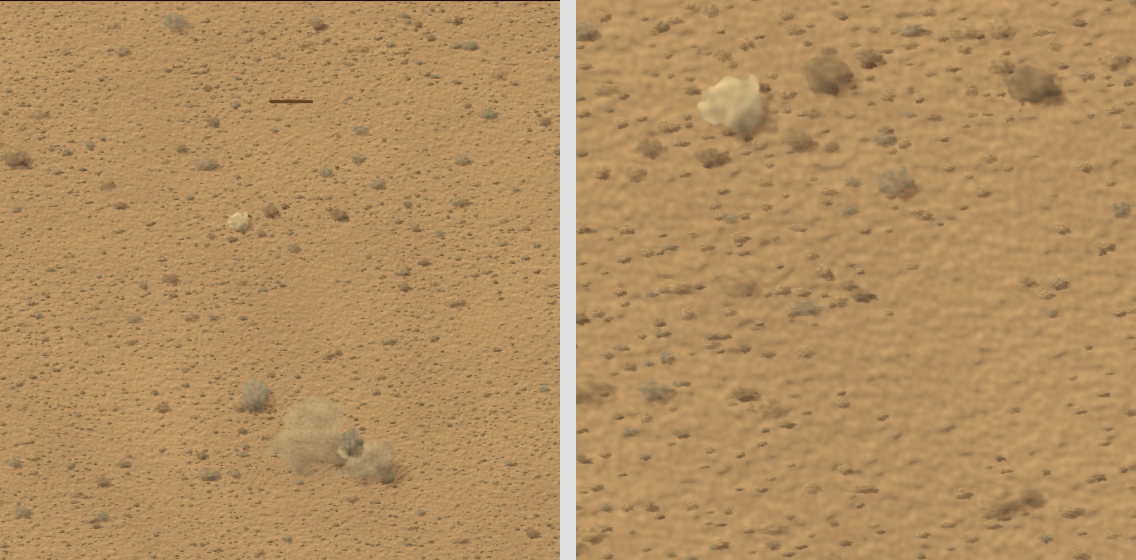
Left, the full canvas; right, a detail of the centre.
A three.js fragment shader for this texture:

```glsl
// Dry sandy ground strewn with grit, pebbles and a few pale rocks, lit from upper left.
// Sand is relief-shaded gradient noise; stones are squashed, wobbly polygons with
// contact shadows, scattered by jittered cells at several scales.
varying vec2 vUv;

const vec3 SAND = vec3(0.722, 0.570, 0.385);
const vec3 SAND_STONE = vec3(0.690, 0.550, 0.370);
const vec3 GREY_STONE = vec3(0.560, 0.500, 0.370);
const vec3 PALE_STONE = vec3(0.675, 0.590, 0.420);
const vec3 DARK_STONE = vec3(0.460, 0.385, 0.260);
const vec3 TWIG = vec3(0.400, 0.270, 0.150);
const vec3 BORDER = vec3(0.130, 0.040, 0.060);
const vec2 LIGHT = vec2(-0.50, 0.80);
const float RELIEF = 0.125;       // strength of sand shading
const float GRAIN = 0.075;        // strength of finest speckle
const float SHADOW = 0.30;        // depth of contact shadows
const float EDGE = 0.0013;        // edge softness in canvas units
const float TAU = 6.2831853;

vec2 hash2(vec2 p) {
  vec3 q = fract(p.xyx * vec3(0.1031, 0.1030, 0.0973));
  q += dot(q, q.yzx + 33.33);
  return fract((q.xx + q.yz) * q.zy);
}

float gradientAt(vec2 cell, vec2 offset) {
  float angle = TAU * hash2(cell).x;
  return dot(vec2(cos(angle), sin(angle)), offset);
}

float gradientNoise(vec2 p) {
  vec2 i = floor(p), f = p - i;
  vec2 u = f * f * f * (f * (f * 6.0 - 15.0) + 10.0);
  vec2 e = vec2(1.0, 0.0);
  float low = mix(gradientAt(i, f), gradientAt(i + e.xy, f - e.xy), u.x);
  float high = mix(gradientAt(i + e.yx, f - e.yx), gradientAt(i + e.xx, f - e.xx), u.x);
  return mix(low, high, u.y);
}

// Height of the sand: flat, sideways-stretched lumps.
float sandHeight(vec2 p) {
  return gradientNoise(p * vec2(60.0, 95.0) + 11.0)
       + 0.75 * gradientNoise(p * vec2(125.0, 185.0) + 47.0);
}

vec3 sandColour(vec2 p) {
  float slope = sandHeight(p) - sandHeight(p + LIGHT * 0.0032);
  float patches = gradientNoise(p * 5.0 + 3.0) + 0.6 * gradientNoise(p * vec2(14.0, 22.0));
  float grain = gradientNoise(p * 235.0 + 71.0);
  float tone = 1.0 + RELIEF * slope + 0.045 * patches + GRAIN * grain;
  tone -= 0.12 * smoothstep(0.35, 0.80, -slope);
  return SAND * tone;
}

// Blends one stone and its shadow over the ground.
void drawStone(inout vec3 colour, vec2 p, vec2 centre, vec2 size,
               vec3 tint, float sides, float turn, float bury) {
  vec2 q = (p - centre) / size;
  if (dot(q, q) > 5.0) return;
  vec2 seed = centre * 91.0;
  float wobble = 0.45 * gradientNoise(q * 1.6 + seed) + 0.16 * gradientNoise(q * 4.5 + seed);
  float wedge = TAU / sides;
  float angle = atan(q.x, -q.y) + turn;
  float facet = cos(floor(0.5 + angle / wedge) * wedge - angle) * length(q);
  float body = mix(length(q), facet, 0.65) - 0.80 + wobble;

  vec2 s = q - vec2(0.28, -0.42);
  float shade = smoothstep(0.25, -0.25, length(s * vec2(0.95, 1.25)) - 0.82 + wobble);
  colour *= 1.0 - SHADOW * (1.0 - bury) * shade * vec3(0.92, 1.0, 1.06);

  float lit = dot(q, LIGHT);
  float rough = gradientNoise(q * 2.6 + seed) + 0.6 * gradientNoise(p * 150.0);
  float tone = 1.0 + 0.13 * lit + 0.20 * rough - 0.24 * (1.0 - bury) * smoothstep(0.1, 0.75, -lit);
  float soft = EDGE / size.y + 0.04;
  colour = mix(colour, tint * tone, smoothstep(soft, -soft, body) * (1.0 - 0.4 * bury));
}

// One jittered layer; radius is in canvas units, greyness is the share of grey stones.
void scatterStones(inout vec3 colour, vec2 p, float cells, float density,
                   float radius, float greyness) {
  vec2 home = floor(p * cells);
  for (int y = -1; y <= 1; y++) {
    for (int x = -1; x <= 1; x++) {
      vec2 cell = home + vec2(float(x), float(y));
      vec2 place = hash2(cell + cells * 3.7);
      vec2 kind = hash2(cell + cells * 5.3 + 19.0);
      vec2 form = hash2(cell + cells * 7.1 + 53.0);
      float clump = 0.7 * gradientNoise(cell / cells * 6.0 + cells);
      if (kind.x > density + clump) continue;
      vec2 centre = (cell + 0.1 + 0.8 * place) / cells;
      float r = radius * mix(0.50, 1.15, form.x * form.x);
      vec2 size = r * vec2(1.15, mix(0.50, 0.95, form.y));
      vec3 tint = mix(SAND_STONE, GREY_STONE, step(1.0 - greyness, kind.y) * (0.4 + 0.6 * place.x));
      tint = mix(tint, DARK_STONE, 0.55 * step(kind.y, 0.16));
      drawStone(colour, p, centre, size, tint, 4.0 + floor(place.y * 3.0), TAU * form.x, 0.6 * place.x);
    }
  }
}

void main() {
  vec2 p = vUv;
  vec3 colour = sandColour(p);

  // Grit to pebbles, finest first.
  scatterStones(colour, p, 84.0, 0.42, 0.0044, 0.10);
  scatterStones(colour, p, 42.0, 0.30, 0.0080, 0.18);
  scatterStones(colour, p, 20.0, 0.20, 0.0140, 0.35);
  scatterStones(colour, p, 9.0, 0.22, 0.0230, 0.45);

  // Leading rocks: broad wedge, rough neighbour, dark chip, brown cobble, white stone.
  drawStone(colour, p, vec2(0.562, 0.222), vec2(0.082, 0.066), PALE_STONE, 3.0, 0.12, 0.75);
  drawStone(colour, p, vec2(0.660, 0.182), vec2(0.056, 0.048), PALE_STONE, 4.0, 0.30, 0.40);
  drawStone(colour, p, vec2(0.626, 0.212), vec2(0.020, 0.026), GREY_STONE, 5.0, 0.50, 0.0);
  drawStone(colour, p, vec2(0.455, 0.297), vec2(0.031, 0.033), GREY_STONE * 1.08, 5.0, 0.20, 0.1);
  drawStone(colour, p, vec2(0.428, 0.605), vec2(0.021, 0.020), PALE_STONE * 1.12, 5.0, 0.90, 0.1);

  // Thin twig and dark top border.
  vec2 t = p - vec2(0.520, 0.819 + 0.0015 * gradientNoise(p * 60.0));
  float twig = length(vec2(max(abs(t.x) - 0.036, 0.0), t.y)) - 0.0032;
  colour = mix(colour, TWIG * (1.0 + 40.0 * t.y), smoothstep(EDGE, -EDGE, twig));
  colour = mix(colour, BORDER, smoothstep(0.9970, 0.9990, p.y));

  gl_FragColor = vec4(clamp(colour, 0.0, 1.0), 1.0);
}
```
